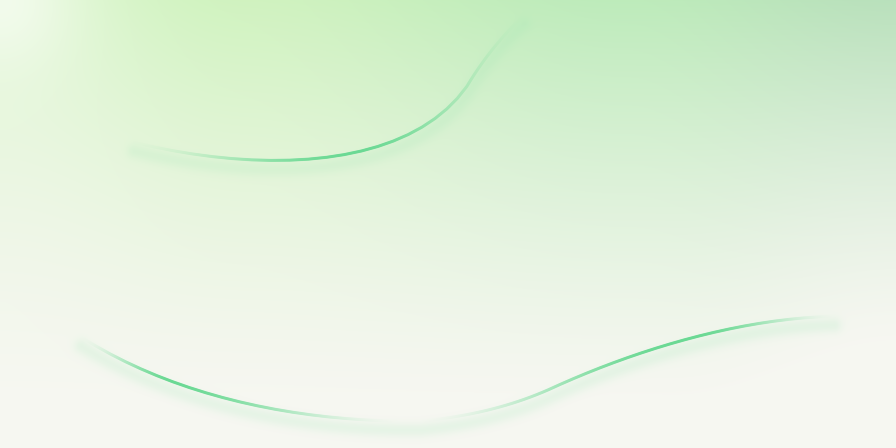
Write a Shadertoy shader that draws this background.

```glsl
// A pale spring-green wash, deepest along the top and fading to warm white,
// crossed by two fine green strands with soft shadows. The wash is a blend of
// gradients; the strands are distances to cubic Bezier curves.

#define STRAND_WIDTH 0.0068
#define SHADOW_DROP 0.020
#define SHADOW_BLUR 0.017
#define SHADOW_ALPHA 0.18
#define WASH_REACH 0.90
#define WASH_FALLOFF 1.3
#define CURVE_STEPS 20

const vec3 PAPER  = vec3(0.965, 0.967, 0.945);
const vec3 MIST   = vec3(0.870, 0.965, 0.820);
const vec3 LIME   = vec3(0.815, 0.950, 0.750);
const vec3 SPRING = vec3(0.740, 0.920, 0.730);
const vec3 SAGE   = vec3(0.725, 0.880, 0.735);
const vec3 STRAND = vec3(0.420, 0.850, 0.580);
const vec3 SHADOW = vec3(0.620, 0.900, 0.710);

float segmentDistance(vec2 p, vec2 a, vec2 b) {
    vec2 ab = b - a;
    float t = clamp(dot(p - a, ab) / dot(ab, ab), 0.0, 1.0);
    return length(p - a - ab * t);
}

// Distance to a cubic curve, traced as short straight pieces
float curveDistance(vec2 p, vec2 a, vec2 b, vec2 c, vec2 d) {
    float nearest = 10.0;
    vec2 previous = a;
    for (int i = 1; i <= CURVE_STEPS; i++) {
        float t = float(i) / float(CURVE_STEPS);
        float s = 1.0 - t;
        vec2 point = s*s*s*a + 3.0*s*s*t*b + 3.0*s*t*t*c + t*t*t*d;
        nearest = min(nearest, segmentDistance(p, previous, point));
        previous = point;
    }
    return nearest;
}

float upperStrand(vec2 p) {
    vec2 bend = vec2(1.042, 0.807);
    float sweep = curveDistance(p, vec2(0.300, 0.682), vec2(0.586, 0.612),
                                vec2(0.911, 0.622), bend);
    float rise = curveDistance(p, bend, vec2(1.073, 0.859),
                               vec2(1.115, 0.915), vec2(1.170, 0.966));
    return min(sweep, rise);
}

float lowerStrand(vec2 p) {
    vec2 trough = vec2(0.938, 0.060);
    vec2 slope = vec2(1.224, 0.130);
    float fall = curveDistance(p, vec2(0.182, 0.247), vec2(0.391, 0.115),
                               vec2(0.664, 0.057), trough);
    float turn = curveDistance(p, trough, vec2(1.042, 0.070),
                               vec2(1.135, 0.091), slope);
    float rise = curveDistance(p, slope, vec2(1.406, 0.214),
                               vec2(1.641, 0.289), vec2(1.862, 0.294));
    return min(fall, min(turn, rise));
}

// Opacity that swells and fades along x
float swell(float x, float start, float full, float hold, float end) {
    return smoothstep(start, full, x) * (1.0 - smoothstep(hold, end, x));
}

float strokeMask(float dist, float pixel) {
    float halfWidth = 0.5 * STRAND_WIDTH;
    return 1.0 - smoothstep(halfWidth - 0.6 * pixel, halfWidth + 0.6 * pixel, dist);
}

float softShadow(float dist) {
    return SHADOW_ALPHA * exp(-dist * dist / (SHADOW_BLUR * SHADOW_BLUR));
}

vec3 wash(vec2 p) {
    vec3 tint = mix(MIST, LIME, smoothstep(0.0, 0.55, p.x));
    tint = mix(tint, SPRING, smoothstep(0.5, 1.4, p.x));
    tint = mix(tint, SAGE, smoothstep(1.4, 2.0, p.x));
    float reach = WASH_REACH - 0.13 * smoothstep(1.5, 2.0, p.x);
    float strength = pow(max(1.0 - (1.0 - p.y) / reach, 0.0), WASH_FALLOFF);
    vec3 color = mix(PAPER, tint, strength);
    // Pale light in the upper left corner
    float cornerDistance = length(p - vec2(0.0, 1.0));
    float cornerLight = 0.85 * exp(-pow(cornerDistance / 0.17, 2.0));
    return mix(color, vec3(0.96, 0.985, 0.94), cornerLight);
}

void mainImage(out vec4 fragColor, in vec2 fragCoord) {
    // Canvas spans 2 by 1
    vec2 p = fragCoord / iResolution.xy * vec2(2.0, 1.0);
    float pixel = 1.0 / iResolution.y;
    vec3 color = wash(p);

    // Shadows below the strands
    vec2 lifted = p + vec2(0.0, SHADOW_DROP);
    color = mix(color, SHADOW, softShadow(upperStrand(lifted)));
    color = mix(color, SHADOW, softShadow(lowerStrand(lifted)));

    // Strands
    float upperAlpha = swell(p.x, 0.28, 0.78, 0.80, 1.18);
    float lowerAlpha = swell(p.x, 0.18, 0.38, 0.38, 0.90)
                     + swell(p.x, 0.93, 1.50, 1.56, 1.87);
    color = mix(color, STRAND, upperAlpha * strokeMask(upperStrand(p), pixel));
    color = mix(color, STRAND, lowerAlpha * strokeMask(lowerStrand(p), pixel));

    fragColor = vec4(color, 1.0);
}
```
